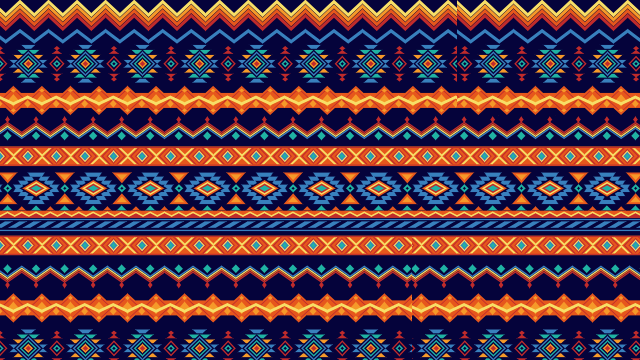
This pattern is drawn by a WebGL 2 fragment shader. Its source:

```glsl
#version 300 es
precision highp float;
// Woven kilim bands: zigzags, stepped medallions, diamond chains and slanted cords.
#define ROWS 432.0      // design units down the canvas
#define PITCH 68.5      // spacing of the large medallions
#define HALF_PITCH 34.25
#define SEAM_SHIFT 10.0 // slip of the weave right of a seam
#define SEAM_TOP 548.0
#define SEAM_LOW 495.0

uniform vec2 u_resolution;
out vec4 fragColor;

const vec3 NAVY = vec3(0.02, 0.01, 0.23);
const vec3 RED = vec3(0.75, 0.17, 0.17);
const vec3 ORANGE = vec3(0.90, 0.34, 0.11);
const vec3 AMBER = vec3(0.96, 0.60, 0.16);
const vec3 YELLOW = vec3(0.97, 0.87, 0.40);
const vec3 BLUE = vec3(0.22, 0.50, 0.74);
const vec3 TEAL = vec3(0.12, 0.70, 0.64);

vec3 cloth = NAVY;
float soft;

void paint(float d, vec3 color) {
    cloth = mix(color, cloth, smoothstep(-0.5 * soft, 0.5 * soft, d));
}

vec2 tile(vec2 p, vec2 center, float period) {
    p -= center;
    p.x = mod(p.x + 0.5 * period, period) - 0.5 * period;
    return p;
}

float diamond(vec2 p, vec2 r) {
    return (abs(p.x) / r.x + abs(p.y) / r.y - 1.0) * r.x * r.y / length(r);
}

// Base on y = 0, apex at y = size.y.
float triangle(vec2 p, vec2 size) {
    float side = (abs(p.x) / size.x + p.y / size.y - 1.0) * size.x * size.y / length(size);
    return max(-p.y, side);
}

// Signed distance to a zigzag whose upper peak is at x = 0.
float zigzag(vec2 p, float period, float amp) {
    float slope = 4.0 * amp / period;
    return (p.y + amp - slope * abs(p.x)) * inversesqrt(1.0 + slope * slope);
}

void chevrons(vec2 p) {
    vec2 q = tile(p, vec2(24.0, 10.0), HALF_PITCH);
    vec3 bands[4] = vec3[4](YELLOW, AMBER, ORANGE, RED);
    for (int i = 0; i < 4; i++)
        paint(abs(zigzag(q - vec2(0.0, 5.6 * float(i)), HALF_PITCH, 8.0)) - 1.8, bands[i]);
    paint(abs(zigzag(q - vec2(0.0, 33.5), HALF_PITCH, 6.5)) - 1.9, BLUE);
}

void medallions(vec2 p, float y) {
    vec2 q = tile(p, vec2(34.0, y), PITCH);
    vec3 rows[4] = vec3[4](BLUE, AMBER, TEAL, BLUE);
    // Stepped rows, each widening outwards
    for (int i = 0; i < 4; i++) {
        float h = abs(q.y) - 6.0 * float(i);
        float w = 17.5 - 4.7 * float(i) + 1.1 * h;
        paint(max(max(-h, h - 4.6), (abs(q.x) - w) * 0.7), rows[i]);
    }
    // Concentric core
    vec3 rings[7] = vec3[7](NAVY, BLUE, NAVY, TEAL, NAVY, AMBER, RED);
    for (int i = 0; i < 7; i++)
        paint(diamond(q, vec2(17.5, 17.0) * (1.0 - 0.135 * float(i))), rings[i]);
    // Small red ornament between medallions
    q = tile(p, vec2(34.0 + HALF_PITCH, y), PITCH);
    paint(abs(diamond(q, vec2(8.0, 8.5))) - 0.8, RED);
    paint(diamond(q, vec2(4.5)), TEAL);
    paint(min(abs(q.x), abs(q.y)) - 0.5 + 9.0 * step(4.5, abs(q.x) + abs(q.y)) , cloth);
    paint(diamond(q, vec2(2.0)), NAVY);
    q.y = abs(q.y);
    paint(triangle(q - vec2(0.0, 12.0), vec2(6.0, 4.5)), RED);
    paint(diamond(q - vec2(0.0, 18.5), vec2(3.5, 2.8)), RED);
}

void diamondChain(vec2 p, float y) {
    vec2 q = tile(p, vec2(16.0, y), HALF_PITCH);
    paint(min(abs(q.y) - 9.0, diamond(q, vec2(19.0, 17.5))), ORANGE);
    paint(abs(diamond(q, vec2(15.0, 14.0))) - 0.5, RED);
    vec2 r = tile(p, vec2(16.0 + 0.5 * HALF_PITCH, y), HALF_PITCH);
    paint(diamond(q, vec2(6.5, 7.5)), AMBER);
    paint(diamond(r - vec2(0.0, 4.0), vec2(4.0, 4.5)), AMBER);
    paint(diamond(vec2(q.x, abs(q.y) - 12.0), vec2(3.0, 2.5)), AMBER);
    paint(abs(zigzag(r, HALF_PITCH, 4.0)) - 1.7, YELLOW);
}

void teeth(vec2 p, float y, float flip) {
    vec2 q = tile(p, vec2(9.0, y), HALF_PITCH);
    q.y *= flip;
    vec3 lines[4] = vec3[4](RED, ORANGE, YELLOW, BLUE);
    for (int i = 0; i < 4; i++)
        paint(abs(zigzag(q - vec2(0.0, 2.3 * float(i) - 2.0), HALF_PITCH, 6.0)) - 0.8, lines[i]);
    paint(diamond(q - vec2(0.0, 8.0), vec2(5.0, 5.2)), TEAL);
    paint(diamond(q + vec2(0.0, 11.5), vec2(2.8, 4.0)), RED);
}

void latticeBand(vec2 p, float y) {
    vec2 q = tile(p, vec2(33.5, y), HALF_PITCH);
    float edge = abs(q.y) - 11.8;
    paint(edge, ORANGE);
    paint(abs(edge + 1.2) - 0.6, RED);
    float inside = edge + 2.2;
    paint(max(inside, abs(diamond(q, vec2(18.0, 17.0))) - 1.1), YELLOW);
    paint(max(inside, abs(diamond(q, vec2(13.5, 14.0))) - 0.7), RED);
    vec3 rings[4] = vec3[4](RED, YELLOW, BLUE, TEAL);
    for (int i = 0; i < 4; i++)
        paint(diamond(q, vec2(8.5, 9.0) - 1.9 * float(i)), rings[i]);
}

void eyes(vec2 p) {
    vec2 q = tile(p, vec2(43.5, 226.0), PITCH);
    // Stepped blue frame around a navy gap
    for (int pass = 0; pass < 2; pass++) {
        float steps = 1e3;
        for (int i = 0; i < 4; i++) {
            vec2 size = vec2(26.0 - 5.8 * float(i), 4.5 + 4.8 * float(i)) - 5.0 * float(pass);
            float slant = 0.7 * (abs(q.x) - size.x - 0.6 * (abs(q.y) - size.y + 2.5));
            steps = min(steps, max(slant, abs(q.y) - size.y));
        }
        paint(steps, pass == 0 ? BLUE : NAVY);
    }
    vec3 rings[5] = vec3[5](NAVY, ORANGE, YELLOW, RED, TEAL);
    for (int i = 0; i < 5; i++)
        paint(diamond(q, vec2(20.0, 12.0) - vec2(3.4, 2.1) * float(i)), rings[i]);
    // Facing triangles and a teal bead
    q = tile(p, vec2(43.5 + HALF_PITCH, 226.0), PITCH);
    vec2 t = vec2(q.x, 19.0 - abs(q.y));
    paint(triangle(t, vec2(11.5, 13.0)), ORANGE);
    paint(triangle(t - vec2(0.0, 2.2), vec2(6.5, 7.0)), AMBER);
    paint(diamond(q, vec2(5.0)), TEAL);
    paint(diamond(q, vec2(1.8)), NAVY);
}

void cords(vec2 p) {
    vec2 q = tile(p, vec2(9.0, 252.5), HALF_PITCH);
    paint(triangle(vec2(q.x, -q.y), vec2(6.0, 6.0)), TEAL);
    q = tile(p, vec2(9.0 + 0.5 * HALF_PITCH, 252.5), HALF_PITCH);
    paint(triangle(vec2(q.x, -q.y), vec2(5.0, 5.0)), ORANGE);
    q = tile(p, vec2(9.0, 257.0), 0.5 * HALF_PITCH);
    paint(abs(q.y) - 4.2, ORANGE);
    paint(max(abs(q.y) - 4.2, 1.0 - zigzag(q, 0.5 * HALF_PITCH, 2.2)), RED);
    paint(abs(zigzag(q, 0.5 * HALF_PITCH, 2.2)) - 0.9, YELLOW);
    paint(abs(p.y - 263.4) - 0.8, BLUE);
    paint(abs(p.y - 276.5) - 0.8, BLUE);
    vec2 s = tile(p + vec2(1.7 * (p.y - 269.5), 0.0), vec2(4.0, 269.5), 0.25 * PITCH);
    paint(max(abs(s.y) - 3.8, 0.5 * (abs(s.x) - 4.6)), BLUE);
}

void main() {
    vec2 p = gl_FragCoord.xy * ROWS / u_resolution.y;
    p.y = ROWS - p.y;
    soft = 1.2 * ROWS / u_resolution.y;
    // Weaving slip at the two vertical seams
    float slipped = p.y < 138.0 ? step(SEAM_TOP, p.x) : step(281.0, p.y) * step(SEAM_LOW, p.x);
    vec2 w = p - vec2(SEAM_SHIFT * slipped, 0.0);
    chevrons(w);
    medallions(w, 76.5);
    diamondChain(w, 120.5);
    teeth(w, 155.0, 1.0);
    latticeBand(w, 187.5);
    eyes(w);
    cords(w);
    latticeBand(w, 294.5);
    teeth(w, 330.5, -1.0);
    diamondChain(w, 369.5);
    medallions(w, 418.0);
    fragColor = vec4(cloth, 1.0);
}
```
